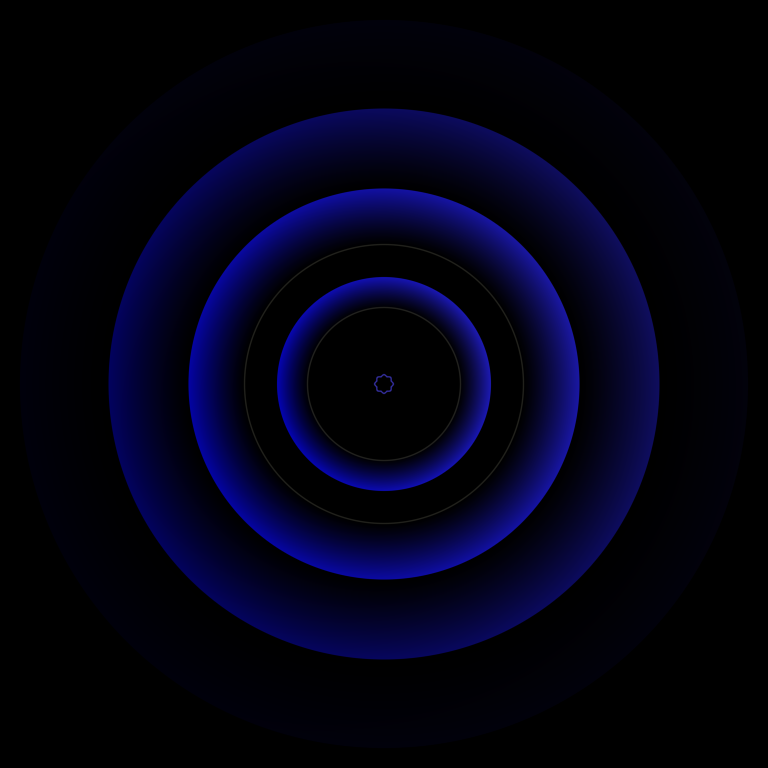
This background is drawn by a WebGL 1 fragment shader. Its source:

```glsl
precision highp float;

uniform vec2 u_resolution;

// Band that is brightest at its crisp outer rim and fades inward.
float glowBand(float dist, float rim, float width, float peak, float pixel) {
    float fade = clamp(1.0 - (rim - dist) / width, 0.0, 1.0);
    float inside = 1.0 - smoothstep(rim - 0.7 * pixel, rim + 0.7 * pixel, dist);
    return peak * pow(fade, 1.25) * inside;
}

// Soft hairline circle.
float hairline(float dist, float radius, float halfWidth) {
    return 1.0 - smoothstep(0.0, halfWidth, abs(dist - radius));
}

void main() {
    float shortSide = min(u_resolution.x, u_resolution.y);
    float pixel = 1.0 / shortSide;
    vec2 p = (gl_FragCoord.xy - 0.5 * u_resolution) / shortSide;
    float dist = length(p);
    float angle = atan(p.y, p.x + 1e-6);

    // Concentric glows, wider and dimmer outward
    float glow = glowBand(dist, 0.1393, 0.041, 0.70, pixel);
    glow += glowBand(dist, 0.2546, 0.073, 0.64, pixel);
    glow += glowBand(dist, 0.3587, 0.103, 0.37, pixel);
    glow += glowBand(dist, 0.4740, 0.115, 0.045, pixel);

    // Paler tint toward the right
    float paleness = 0.09 + 0.07 * cos(angle - 0.3);
    vec3 color = glow * vec3(paleness, 0.9 * paleness, 1.0);

    // Faint circles on the inner limits of two bands
    float lines = hairline(dist, 0.0996, 0.0018) + hairline(dist, 0.1816, 0.0018);
    color += lines * vec3(0.13, 0.13, 0.11);

    // Small scalloped ring at the centre
    float scallop = 0.0112 + 0.0009 * cos(8.0 * angle);
    color += hairline(dist, scallop, 0.002) * vec3(0.20, 0.18, 0.62);

    gl_FragColor = vec4(color, 1.0);
}
```
